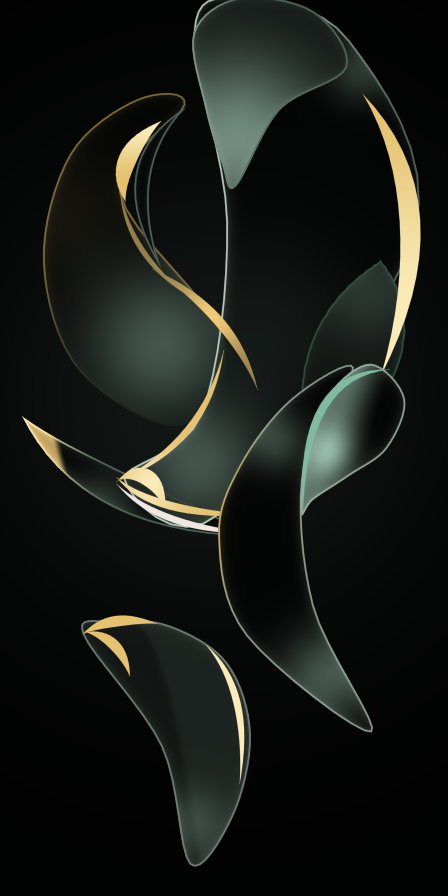
Write a Shadertoy shader that draws this background.

```glsl
// Floating glass petals with gold edges over a dark green glow.
// Closed splines and tapered curves give signed distances; each petal gets
// a dark body, soft spots of light and a thin bright rim.

const vec3 GOLD = vec3(.9, .76, .44);
const vec3 CREAM = vec3(.98, .92, .72);
const vec3 MIST = vec3(.78, .88, .82);
const vec3 SAGE = vec3(.34, .42, .38);
const vec3 INK = vec3(.012, .018, .016);

vec2 p;      // scene position
float pixel; // size of one pixel in the scene
vec3 col;    // colour painted so far

float cover(float d) { return 1. - smoothstep(-pixel, pixel, 1.4 * d); }

// Round light: centre and radius
float spot(vec3 s) {
    vec2 q = (p - s.xy) / s.z;
    return exp(-dot(q, q));
}

// Distance to a line, with the position along it in h
float line(vec2 a, vec2 b, out float h) {
    vec2 e = b - a, v = p - a;
    h = clamp(dot(v, e) / dot(e, e), 0., 1.);
    return length(v - e * h);
}

vec2 knot(float[16] k, int i) {
    i = i % 8 * 2;
    return vec2(k[i], k[i + 1]);
}

// Signed distance to a closed Catmull-Rom spline
float petal(float[16] k) {
    float d = 1e4, side = 1., h;
    vec2 a = knot(k, 0);
    for (int i = 0; i < 64; i++) {
        int j = i / 8;
        float t = float(i % 8 + 1) / 8.;
        vec2 k0 = knot(k, j + 7), k1 = knot(k, j), k2 = knot(k, j + 1), k3 = knot(k, j + 2);
        vec2 b = k1 + .5 * t * (k2 - k0 + t * (2. * k0 - 5. * k1 + 4. * k2 - k3
               + t * (3. * (k1 - k2) + k3 - k0)));
        d = min(d, line(a, b, h));
        if ((a.y > p.y) != (b.y > p.y) && p.x - a.x < (b.x - a.x) * (p.y - a.y) / (b.y - a.y)) side = -side;
        a = b;
    }
    return side * d;
}

// Signed distance to a quadratic curve that tapers at both ends
float ribbon(mat3x2 k, float width) {
    float d = 1e4, h;
    vec2 a = k[0];
    for (float i = 0.; i < 16.; i++) {
        float t = (i + 1.) / 16.;
        vec2 b = mix(mix(k[0], k[1], t), mix(k[1], k[2], t), t);
        float away = line(a, b, h);
        d = min(d, away - width * sin(3.1416 * (i + h) / 16.));
        a = b;
    }
    return d;
}

void paint(float d, vec3 colour) { col = mix(col, colour, cover(d)); }

// Body with a sheen near the edge, then the rim
void glass(float d, vec3 fill, vec3 rim) {
    paint(d, fill + rim * .2 * exp(min(d, 0.)));
    col = mix(col, rim, .85 * cover(abs(d + .2) - .2));
}

void mainImage(out vec4 fragColor, in vec2 fragCoord) {
    // Scene is 100 wide and 200 high, with y pointing down
    p = vec2(0, 200) + fragCoord / iResolution.xy * vec2(100, -200);
    pixel = 100. / iResolution.x;
    col = INK * .4 + SAGE * .2 * spot(vec3(48, 88, 52));

    // Left petal with its dark fold
    vec3 fill = INK + SAGE * .75 * spot(vec3(36, 77, 17)) + GOLD * .07 * spot(vec3(14, 48, 16));
    glass(petal(float[16](41.4,23.4, 30.7,22.1, 15.6,34.4, 9.6,58.6, 17.7,82.8, 40.4,95., 50.,75.5, 27.,43.)),
        fill, mix(GOLD * .6, SAGE * .3, smoothstep(55., 95., p.y)));
    glass(ribbon(mat3x2(41.5,24, 25,37, 36,60), 1.7), INK, SAGE);
    paint(ribbon(mat3x2(36,27, 25,35, 28,45), 2.), mix(CREAM, GOLD, smoothstep(28., 40., p.y)));

    // Low blade with a gold end
    fill = INK + SAGE * .5 * spot(vec3(22, 114, 8));
    fill = mix(GOLD * .8, fill, smoothstep(13., 15., p.x - (p.y - 104.) * .25));
    glass(ribbon(mat3x2(5,93, 22,113, 60,120), 4.), fill, mix(CREAM, SAGE, smoothstep(8., 24., p.x)));

    // Great loop, its glossy top and the petal behind it
    fill = INK + SAGE * (.8 * spot(vec3(44, 104, 14)) + .2 * spot(vec3(58, 76, 22)) + .5 * spot(vec3(80, 16, 7)));
    glass(petal(float[16](43.2,7.3, 53.4,-.5, 78.,9., 92.7,52., 49.5,114.6, 27.6,107., 44.8,92.4, 50.5,49.5)),
        mix(col, fill, .88), mix(MIST, SAGE, smoothstep(52., 95., p.x)));
    fill = SAGE * (.2 + 1.1 * spot(vec3(53, 31, 18)));
    glass(petal(float[16](43.2,7.3, 53.4,-.5, 70.,2.5, 77.5,15., 62.5,24.5, 52.6,41.7, 49.5,36.5, 45.8,24.)),
        fill, mix(MIST * .7, SAGE, smoothstep(44., 55., p.x)));
    glass(ribbon(mat3x2(68,98, 82,80, 85,58), 10.), SAGE * (.2 + .3 * spot(vec3(82, 65, 11))), vec3(.2, .31, .26));

    // Gold strips
    paint(ribbon(mat3x2(81,21, 100,46, 85,84), 2.3), mix(GOLD, CREAM, smoothstep(22., 70., p.y)));
    float strip = min(ribbon(mat3x2(26.8,43, 29,57, 42,66), .6), ribbon(mat3x2(34,60, 52,70, 57.5,87), 1.1));
    paint(strip, GOLD * (.65 + .4 * spot(vec3(47, 71, 9))));
    strip = min(ribbon(mat3x2(50,78, 46,99, 26,107.5), .75), ribbon(mat3x2(26.5,107, 34,103, 37,113.5), 1.8));
    strip = min(strip, ribbon(mat3x2(26,106.5, 34,115, 58,115), .9));
    paint(strip, mix(GOLD, CREAM, spot(vec3(34, 108, 7))));
    paint(ribbon(mat3x2(26,108, 36,118.5, 58,119), .75), vec3(.95, .9, .88));

    // Right petal and its curled head
    fill = INK + SAGE * (.75 * spot(vec3(73, 151, 10)) + .6 * spot(vec3(61, 98, 7)));
    glass(petal(float[16](79.,82., 65.,89., 53.4,104., 48.7,119.8, 55.,142., 83.,163.5, 70.,135., 68.,104.)),
        fill, mix(MIST * .75, GOLD, spot(vec3(46, 116, 18))));
    fill = mix(SAGE, INK, smoothstep(74., 84., p.x + (p.y - 95.) * .35)) + SAGE * .8 * spot(vec3(74, 101, 6));
    glass(petal(float[16](67.2,114.6, 68.2,101.5, 73.4,88., 82.8,81.2, 90.4,89., 86.5,100., 78.,106.2, 70.,111.5)),
        fill, MIST * .8);
    paint(ribbon(mat3x2(67.6,115, 67,83, 87,82.5), .9), vec3(.5, .73, .63));

    // Lower petal
    float ridge = smoothstep(-1., 1.5, p.x - 29. - 2.1 * sqrt(max(p.y - 139., 0.)));
    fill = SAGE * (.2 + .12 * ridge + .4 * spot(vec3(43, 184, 8)));
    glass(petal(float[16](18.5,141.7, 24.7,138.5, 37.8,139.6, 50.8,148., 56.,164., 52.,182.3, 42.4,193., 36.,166.7)),
        fill, MIST * .6);
    paint(min(ribbon(mat3x2(18.5,141.5, 25,137, 35,139.2), 1.2), ribbon(mat3x2(19,141, 27,142, 29,151), 1.2)), GOLD);
    paint(ribbon(mat3x2(46,144, 56,154, 53.5,175), .8), CREAM);

    fragColor = vec4(col, 1);
}
```
